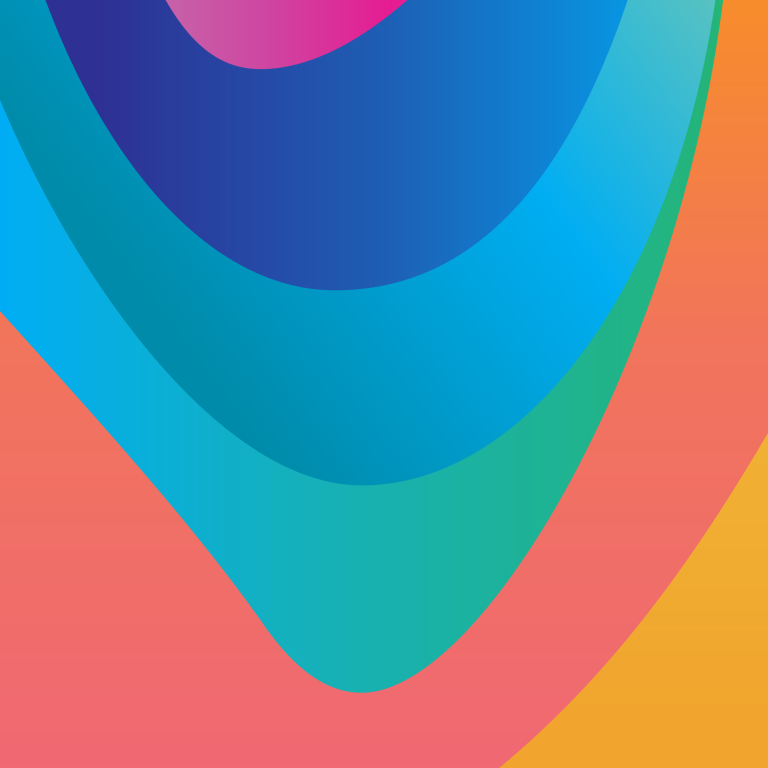
A Shadertoy shader for this background:

```glsl
// Nested hanging bowls in coral, green, cyan, indigo and pink, with an amber corner.
// Each rim is a chain of cubic curves whose x grows steadily, solved by bisection;
// the layers are painted back to front, each with its own linear colour ramp.

vec2 bezier(vec2 a, vec2 b, vec2 c, vec2 d, float t) {
    float s = 1.0 - t;
    return s*s*s*a + 3.0*s*s*t*b + 3.0*s*t*t*c + t*t*t*d;
}

// Approximate signed distance to a curve, positive on its upper side
float arc(vec2 p, vec2 a, vec2 b, vec2 c, vec2 d) {
    float lo = 0.0, hi = 1.0;
    for (int i = 0; i < 18; i++) {
        float mid = 0.5 * (lo + hi);
        if (bezier(a, b, c, d, mid).x < p.x) lo = mid; else hi = mid;
    }
    float t = 0.5 * (lo + hi), s = 1.0 - t;
    vec2 tangent = s*s*(b - a) + 2.0*s*t*(c - b) + t*t*(d - c);
    return (bezier(a, b, c, d, t).y - p.y) * normalize(tangent).x;
}

// Two curves that meet at the lowest point of a bowl
float bowl(vec2 p, vec2 a, vec2 b, vec2 c, vec2 bottom, vec2 e, vec2 f, vec2 g) {
    return p.x < bottom.x ? arc(p, a, b, c, bottom) : arc(p, bottom, e, f, g);
}

// Three-colour gradient over x in 0..1 with a movable middle stop
vec3 ramp(float x, float stop, vec3 a, vec3 b, vec3 c) {
    vec3 firstPart = mix(a, b, clamp(x / stop, 0.0, 1.0));
    return mix(firstPart, c, clamp((x - stop) / (1.0 - stop), 0.0, 1.0));
}

float cover(float dist) {
    float pixel = 1.0 / min(iResolution.x, iResolution.y);
    return smoothstep(-0.7 * pixel, 0.7 * pixel, dist);
}

void mainImage(out vec4 fragColor, in vec2 fragCoord) {
    // x runs rightwards, y is depth below the top edge
    vec2 p = fragCoord / iResolution.xy;
    p.y = 1.0 - p.y;

    // Coral ground, orange at the top
    vec3 color = ramp(p.y, 0.45, vec3(0.97, 0.55, 0.17),
                      vec3(0.945, 0.455, 0.36), vec3(0.94, 0.41, 0.45));

    // Amber corner
    float corner = -arc(p, vec2(0.625, 1.02), vec2(0.781, 0.898),
                        vec2(0.898, 0.742), vec2(1.016, 0.536));
    vec3 amber = mix(vec3(0.94, 0.69, 0.20), vec3(0.945, 0.645, 0.18),
                     smoothstep(0.55, 1.0, p.y));
    color = mix(color, amber, cover(corner));

    // Green bowl, whose left flank straightens out
    float green = p.x < 0.341
        ? arc(p, vec2(0.0, 0.405), vec2(0.117, 0.535), vec2(0.247, 0.677), vec2(0.341, 0.81))
        : bowl(p, vec2(0.341, 0.81), vec2(0.38, 0.867), vec2(0.422, 0.902),
               vec2(0.471, 0.902), vec2(0.635, 0.902), vec2(0.902, 0.43), vec2(0.947, -0.05));
    vec3 greenRamp = ramp(p.x, 0.38, vec3(0.0, 0.68, 0.96),
                          vec3(0.08, 0.69, 0.74), vec3(0.15, 0.71, 0.44));
    color = mix(color, greenRamp, cover(green));

    // Cyan bowl, shaded diagonally from teal to a pale upper right
    float cyan = bowl(p, vec2(0.0, 0.13), vec2(0.104, 0.378), vec2(0.293, 0.632),
                      vec2(0.471, 0.632), vec2(0.69, 0.632), vec2(0.892, 0.358), vec2(0.938, -0.05));
    float diagonal = dot(vec2(p.x, 1.0 - p.y), vec2(0.8, 0.6));
    vec3 cyanRamp = ramp((diagonal - 0.52) / 0.82, 0.6, vec3(0.0, 0.545, 0.665),
                         vec3(0.0, 0.68, 0.95), vec3(0.34, 0.76, 0.76));
    color = mix(color, cyanRamp, cover(cyan));

    // Indigo bowl
    float indigo = bowl(p, vec2(0.042, -0.05), vec2(0.12, 0.195), vec2(0.267, 0.378),
                        vec2(0.436, 0.378), vec2(0.618, 0.378), vec2(0.749, 0.234), vec2(0.833, -0.05));
    vec3 indigoRamp = ramp((p.x - 0.13) / 0.68, 0.52, vec3(0.18, 0.19, 0.58),
                           vec3(0.12, 0.36, 0.70), vec3(0.03, 0.58, 0.88));
    color = mix(color, indigoRamp, cover(indigo));

    // Pink bowl
    float pink = bowl(p, vec2(0.195, -0.04), vec2(0.232, 0.039), vec2(0.273, 0.09),
                      vec2(0.339, 0.09), vec2(0.41, 0.09), vec2(0.488, 0.046), vec2(0.573, -0.04));
    vec3 pinkRamp = ramp((p.x - 0.22) / 0.29, 0.45, vec3(0.78, 0.38, 0.66),
                         vec3(0.81, 0.27, 0.63), vec3(0.90, 0.11, 0.57));
    color = mix(color, pinkRamp, cover(pink));

    fragColor = vec4(color, 1.0);
}
```
